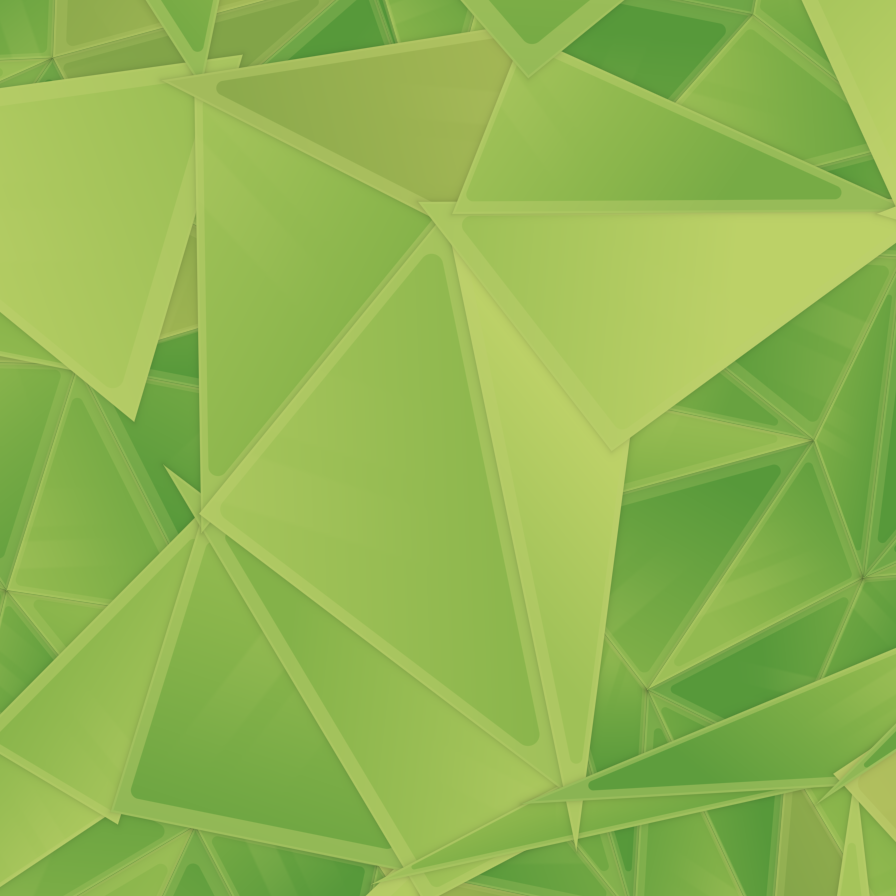
Write a WebGL 2 fragment shader that draws this background.

```glsl
#version 300 es
precision highp float;
// Overlapping green glass triangles with pale rims and rounded inner panels.

uniform vec2 u_resolution;
out vec4 outColor;

const vec3 DARK_GREEN = vec3(0.36, 0.61, 0.235);
const vec3 MID_GREEN = vec3(0.54, 0.71, 0.295);
const vec3 LIGHT_GREEN = vec3(0.72, 0.81, 0.395);
const vec3 OLIVE = vec3(0.68, 0.69, 0.34);
const vec3 RIM_COLOR = vec3(0.74, 0.81, 0.43);
const float SMALL_CELLS = 4.4;    // mesh cells across the canvas, back layer
const float LARGE_CELLS = 3.1;    // mesh cells across the canvas, front layer
const float JITTER = 0.86;        // corner displacement in cells
const float KEEP_SHARE = 0.60;    // share of front triangles that are drawn
const float MAX_GROWTH = 1.28;    // enlargement that makes front triangles overlap
const float MESH_ANGLE = 0.42;
const float RIM_WIDTH = 0.13;     // fractions of the inscribed circle radius
const float PANEL_ROUND = 0.09;
const float GRADIENT = 0.23;
const float GLARE = 0.16;
const float EDGE_LINE = 0.0025;   // canvas units
const float SHADOW_WIDTH = 0.003;
const float SHADOW = 0.10;

vec3 hash3(vec3 v) {
    v = fract(v * vec3(0.1031, 0.1030, 0.0973));
    v += dot(v, v.yxz + 33.33);
    return fract((v.xxy + v.yxx) * v.zyx);
}

float cross2(vec2 a, vec2 b) {
    return a.x * b.y - a.y * b.x;
}

// Squared distance to an edge, and the signed side of it.
vec2 edgeDistance(vec2 p, vec2 a, vec2 b, float winding) {
    vec2 e = b - a, v = p - a;
    vec2 w = v - e * clamp(dot(v, e) / dot(e, e), 0.0, 1.0);
    return vec2(dot(w, w), winding * cross2(v, e));
}

float triangleDistance(vec2 p, vec2 a, vec2 b, vec2 c) {
    float winding = sign(cross2(b - a, a - c));
    vec2 d = min(min(edgeDistance(p, a, b, winding), edgeDistance(p, b, c, winding)),
                 edgeDistance(p, c, a, winding));
    return -sqrt(d.x) * sign(d.y);
}

vec3 greenRamp(float tone) {
    return tone < 0.45 ? mix(DARK_GREEN, MID_GREEN, max(tone, -0.05) / 0.45)
                       : mix(MID_GREEN, LIGHT_GREEN, (min(tone, 1.05) - 0.45) / 0.55);
}

vec3 paintTriangle(vec3 under, vec2 p, vec2 a, vec2 b, vec2 c,
                   float baseTone, float rimMix, vec3 rnd, float pixel) {
    float d = triangleDistance(p, a, b, c);
    if (d > SHADOW_WIDTH * 4.0) return under;

    // Inscribed circle: its radius scales the rim and the shading.
    vec3 sides = vec3(length(b - c), length(c - a), length(a - b));
    float perimeter = sides.x + sides.y + sides.z;
    vec2 center = (a * sides.x + b * sides.y + c * sides.z) / perimeter;
    float radius = max(abs(cross2(b - a, c - a)) / perimeter, 0.001);

    // Gradient fill
    vec2 dir = vec2(cos(rnd.y * 6.2832), sin(rnd.y * 6.2832));
    vec2 local = (p - center) / radius;
    float along = dot(local, dir);
    float tone = baseTone + GRADIENT * clamp(along * 0.6, -1.3, 1.3);
    vec3 fill = mix(greenRamp(tone), OLIVE, 0.5 * step(0.91, rnd.z));

    // Faint slanted glare bands
    float soft = pixel / radius + 0.02;
    float across = dot(local, vec2(-dir.y, dir.x)) + 0.35 * along;
    float band = smoothstep(soft, -soft, abs(across - 0.25) - 0.22)
               + 0.6 * smoothstep(soft, -soft, abs(across + 0.5) - 0.3);
    fill = mix(fill, RIM_COLOR, GLARE * band * smoothstep(-0.6, 1.4, along));

    // Pale rim around a rounded panel, slightly off center
    float shrink = 1.0 - RIM_WIDTH - PANEL_ROUND;
    vec2 shift = center + dir * radius * 0.06 - center * shrink;
    float panel = triangleDistance(p, a * shrink + shift, b * shrink + shift,
                                   c * shrink + shift) - PANEL_ROUND * radius;
    float rim = smoothstep(-pixel, pixel, panel);
    vec3 color = mix(fill, RIM_COLOR, rim * rimMix);
    float line = smoothstep(-EDGE_LINE - pixel, -EDGE_LINE + pixel, d);
    color = mix(color, RIM_COLOR, line * 0.3);

    // Thin outer shadow, then the smooth-edged triangle
    vec3 shaded = under * (1.0 - SHADOW * exp(-max(d, 0.0) / SHADOW_WIDTH));
    return mix(color, shaded, smoothstep(-pixel, pixel, d));
}

vec2 corner(vec2 cell, float cells, float seed) {
    return (cell + 0.5 + (hash3(vec3(cell + 40.0, seed)).xy - 0.5) * JITTER) / cells;
}

void main() {
    float size = min(u_resolution.x, u_resolution.y);
    float pixel = 0.8 / size;
    float cs = cos(MESH_ANGLE), sn = sin(MESH_ANGLE);
    vec2 p = mat2(cs, sn, -sn, cs) * (gl_FragCoord.xy / size);
    vec3 color = DARK_GREEN;

    // Small dark triangles behind, large light ones in front
    for (int layer = 0; layer < 2; layer++) {
        bool front = layer == 1;
        float cells = front ? LARGE_CELLS : SMALL_CELLS;
        float seed = front ? 23.0 : 5.0;
        vec2 home = floor(p * cells - 0.5);
        for (int i = 0; i < 9; i++) {
            vec2 cell = home + vec2(i % 3 - 1, i / 3 - 1);
            vec2 a = corner(cell, cells, seed);
            vec2 b = corner(cell + vec2(1, 0), cells, seed);
            vec2 c = corner(cell + vec2(1, 1), cells, seed);
            vec2 d = corner(cell + vec2(0, 1), cells, seed);
            bool flip = hash3(vec3(cell + 70.0, seed)).x > 0.5;
            for (int k = 0; k < 2; k++) {
                float half_ = float(k);
                // Evenly spread sequences choose the gaps and the tones
                float slot = fract(dot(vec3(cell, half_), vec3(0.755, 0.570, 0.43)));
                if (front && slot > KEEP_SHARE) continue;
                float level = fract(dot(vec3(cell, half_), vec3(0.618, 0.414, 0.53)));
                vec3 rnd = hash3(vec3(cell + 90.0, seed + 31.0 * (half_ + 1.0)));
                vec2 first = k == 1 && flip ? b : a;
                vec2 second = k == 0 ? b : c;
                vec2 third = k == 0 && !flip ? c : d;
                vec2 middle = (first + second + third) / 3.0;
                float grow = front ? mix(1.0, MAX_GROWTH, rnd.x) : 1.0;
                float tone = front ? mix(0.30, 1.05, level) : mix(-0.1, 0.5, level);
                color = paintTriangle(color, p, mix(middle, first, grow),
                                      mix(middle, second, grow), mix(middle, third, grow),
                                      tone, front ? 0.46 : 0.24, rnd, pixel);
            }
        }
    }
    outColor = vec4(color, 1.0);
}
```
